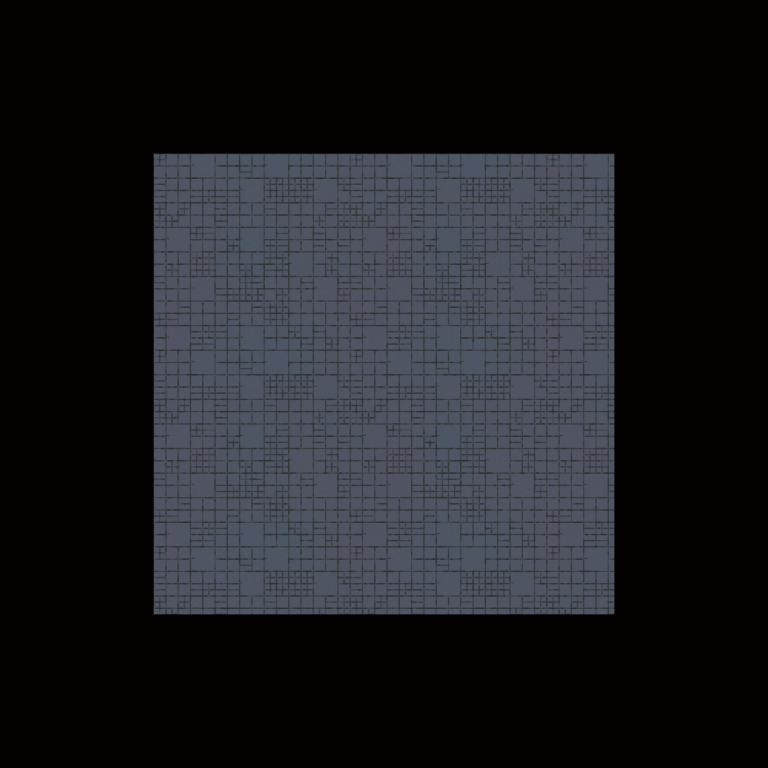
A WebGL 1 fragment shader for this pattern:

```glsl
precision highp float;
// A centred slate panel on near-black, ruled into 37.5 x 37.5 small plates.
// Plates follow a 16 x 16 cell layout: some merge into 2 x 2 slabs, some are
// split by half lines or crosses; noise wears the dark grooves.

uniform vec2 u_resolution;

float hash(vec2 p) {
    return fract(sin(dot(p, vec2(127.1, 311.7))) * 4375.85);
}

// Value noise that wraps after a whole number of lattice steps.
float wrappedNoise(vec2 p, float period) {
    vec2 i = floor(p);
    vec2 f = fract(p);
    f = f * f * (3.0 - 2.0 * f);
    vec2 a = mod(i, period);
    vec2 b = mod(i + 1.0, period);
    return mix(mix(hash(a), hash(vec2(b.x, a.y)), f.x),
               mix(hash(vec2(a.x, b.y)), hash(b), f.x), f.y);
}

// True where a 2 x 2 block is one slab: pairs three blocks apart,
// shifted from row to row, with every fourth row left plain.
bool isSlab(vec2 block) {
    float band = mod(block.y, 4.0);
    if (band == 2.0) return false;
    vec4 pick = vec4(equal(vec4(0.0, 1.0, 2.0, 3.0), vec4(band)));
    float start = dot(pick, block.y < 4.0 ? vec4(1.0, 3.0, 0.0, 0.0)
                                          : vec4(5.0, 6.0, 0.0, 0.0));
    bool second = block.x == mod(start + 3.0, 8.0) && block.y != 4.0;
    return block.x == start || second;
}

// Distance to the nearest whole-number line on each axis.
vec2 lineDistance(vec2 p) {
    return abs(fract(p + 0.5) - 0.5);
}

float groove(float dist, float halfWidth, float pixel) {
    return clamp((halfWidth - dist) / pixel + 0.5, 0.0, 1.0);
}

void main() {
    vec2 uv = gl_FragCoord.xy / u_resolution;
    vec2 grid = vec2(uv.x - 0.2, 0.8 - uv.y) / 0.016;
    float pixel = 1.0 / (0.016 * min(u_resolution.x, u_resolution.y));

    vec2 cell = mod(floor(grid), 16.0);
    vec2 inCell = fract(grid);
    vec2 blockPos = (grid - vec2(1.0, 0.0)) * 0.5;
    vec2 block = mod(floor(blockPos), 8.0);
    vec2 inBlock = fract(blockPos);

    // Uneven wear along the grooves
    float wear = wrappedNoise(grid * 4.0, 64.0);
    float halfWidth = 0.04 + 0.03 * wear;

    // Plate outlines, slabs and subdivisions
    vec2 d = lineDistance(grid);
    float upright = groove(d.x, halfWidth, pixel);
    float level = groove(d.y, halfWidth, pixel);
    if (isSlab(block)) {
        d = lineDistance(blockPos) * 2.0;
        upright = groove(d.x, halfWidth, pixel);
        level = groove(d.y, halfWidth, pixel);
        // Short nick at the middle of the slab's left side
        float nick = groove(abs(inBlock.y - 0.47) * 2.0, 0.04, pixel);
        level = max(level, nick * (1.0 - smoothstep(0.1, 0.18, inBlock.x)));
    } else {
        float kind = hash(cell + 37.0);
        bool dense = hash(block + 71.0) < 0.13;
        bool crossed = kind < 0.11 || (dense && kind < 0.8);
        vec2 middle = abs(inCell - 0.5);
        if (crossed) upright = max(upright, 0.9 * groove(middle.x, halfWidth, pixel));
        if (crossed || kind > 0.84) level = max(level, 0.9 * groove(middle.y, halfWidth, pixel));
    }
    float line = max(upright * 0.85, level) * (0.45 + 0.55 * wear);

    // Slate with faint broad tint and fine grain
    float tint = wrappedNoise(grid * 0.25, 4.0);
    float grain = wrappedNoise(grid * 8.0, 128.0);
    vec3 slate = mix(vec3(0.317, 0.328, 0.385), vec3(0.300, 0.338, 0.392), tint);
    slate += 0.012 * (grain - 0.5);
    vec3 panel = mix(slate, vec3(0.18, 0.19, 0.195), line);

    // Panel edge against the dark surround
    vec2 edge = 0.3 - abs(uv - 0.5);
    float inside = clamp(min(edge.x, edge.y) / (0.016 * pixel) + 0.5, 0.0, 1.0);
    gl_FragColor = vec4(mix(vec3(0.016, 0.0, 0.0), panel, inside), 1.0);
}
```
